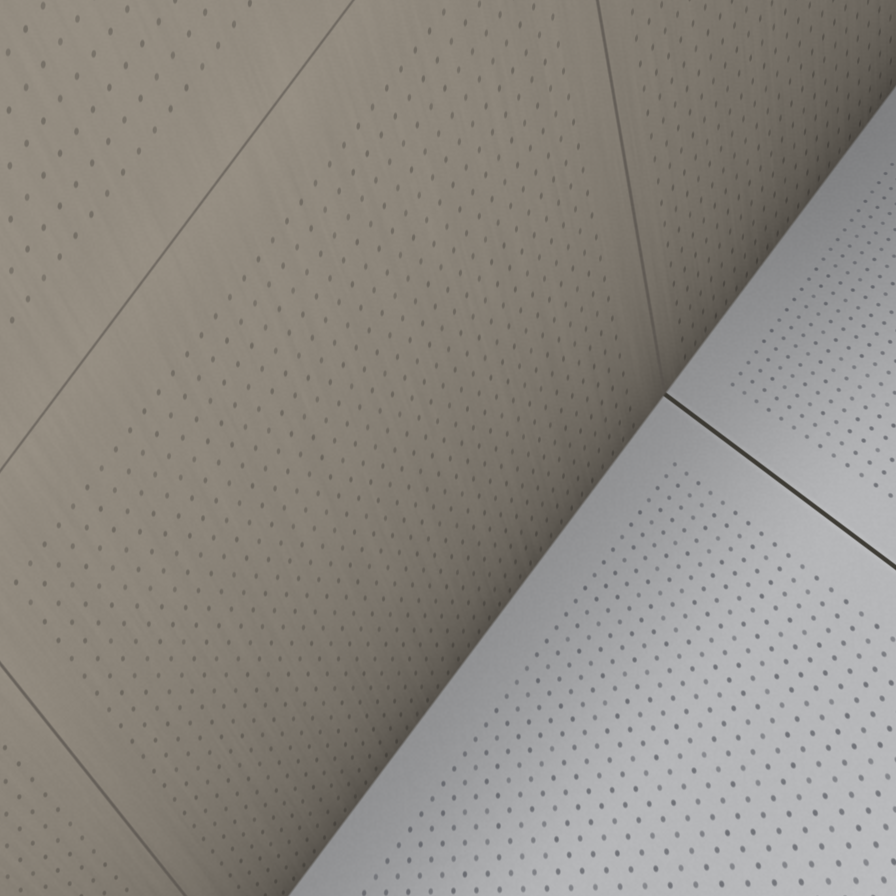
This texture is drawn by a Shadertoy shader. Its source:

```glsl
// Two perforated cladding surfaces meeting on a diagonal fold: a shaded taupe
// wall above and a pale grey panel below. Each surface has its own perspective
// coordinates, in which the holes form a square grid that stops short of seams.

#define FOLD_CORNER vec2(0.742, 0.560)
#define FOLD_DIR vec2(0.6, 0.8)
#define WALL_VANISH vec2(1.093, 1.154)
#define WALL_SEAMS vec3(0.260, 0.947, 0.3196)
#define WALL_PITCH vec2(0.0165, 0.0120)
#define WALL_HOLE 0.0025
#define PANEL_PITCH 0.0152
#define PANEL_HOLE 0.0020
#define PANEL_MARGIN 0.043
#define WALL_TINT vec3(1.0, 0.950, 0.872)
#define PANEL_TINT vec3(0.995, 1.0, 1.012)
#define GRAIN 0.022

float hash(vec2 p) {
    return fract(sin(dot(p, vec2(127.1, 311.7))) * 43758.5453);
}

float noise(vec2 p) {
    vec2 i = floor(p), f = fract(p);
    f = f * f * (3.0 - 2.0 * f);
    return mix(mix(hash(i), hash(i + vec2(1, 0)), f.x),
               mix(hash(i + vec2(0, 1)), hash(i + vec2(1, 1)), f.x), f.y);
}

// Soft-edged coverage of a shape at signed distance d
float cover(float d, float soft) {
    return 1.0 - smoothstep(-soft, soft, d);
}

vec2 cellCentre(vec2 p, vec2 pitch) {
    return (floor(p / pitch) + 0.5) * pitch;
}

// Taupe wall: along runs with the fold, away is the distance from it
vec3 wall(float along, float away, float px) {
    float depth = max(away + WALL_VANISH.y, 0.1);
    vec2 uv = vec2(along + WALL_VANISH.x, away) / depth;

    // Shade deepens toward the fold and a little toward the upper right
    float light = 0.585 - 0.185 * exp(-max(away, 0.0) / 0.20)
                - 0.065 * exp(-max(away, 0.0) / 0.03);
    light -= 0.035 * smoothstep(0.0, 0.5, along);
    light += 0.012 * smoothstep(0.03, 0.0, abs(uv.x - WALL_SEAMS.x));
    light += 0.012 * smoothstep(0.03, 0.0, abs(uv.y - WALL_SEAMS.z));

    // Brushed fibres run across the wall
    float fibre = noise(uv * vec2(330.0, 42.0)) + noise(uv * vec2(170.0, 18.0)) - 1.0;
    light += GRAIN * 0.6 * fibre;
    vec3 col = WALL_TINT * light;

    // Holes, left out in a band beside each seam
    vec2 centre = cellCentre(uv, WALL_PITCH);
    vec2 scale = vec2(depth, depth * depth / WALL_VANISH.y);
    vec2 gap = (uv - centre) * scale;
    float sideGap = min(abs(centre.x - WALL_SEAMS.x), abs(centre.x - WALL_SEAMS.y));
    float present = step(0.034, sideGap) * step(0.026, abs(centre.y - WALL_SEAMS.z));
    float radius = WALL_HOLE * depth / 1.4;
    float hole = cover(length(gap * vec2(1.0, 1.12)) - radius, px * 0.6 + 0.0007);
    float strength = 0.17 + 0.05 * hash(centre * 91.0);
    col *= 1.0 - strength * hole * present;

    // Seams: two crossing the wall and one parallel to the fold
    vec2 side = abs(uv.x - WALL_SEAMS.xy) * depth
              / sqrt(1.0 + WALL_SEAMS.xy * WALL_SEAMS.xy);
    float top = abs(uv.y - WALL_SEAMS.z) * scale.y;
    float seam = max(cover(min(side.x, side.y) - 0.0017, px * 0.7 + 0.0006),
                     0.85 * cover(top - 0.0013, px * 0.7 + 0.0006));
    return mix(col, vec3(0.34, 0.32, 0.30), 0.72 * seam);
}

// Pale panel: inward is the distance from the fold
vec3 panel(float along, float inward, float px) {
    float depth = 1.0 + 0.6 * inward - 0.3 * along;
    vec2 uv = vec2(along, inward) / depth;

    // Light rises away from the fold and fades above the cross seam
    float light = mix(0.565, 0.715, smoothstep(-0.03, 0.26, inward));
    light += 0.025 * smoothstep(0.3, 0.65, inward);
    light -= 0.07 * smoothstep(0.0, 0.4, along);
    light += GRAIN * 0.35 * (noise(uv * 380.0) - 0.5);
    vec3 col = PANEL_TINT * light;

    // Holes start past the rolled edge and the cross seam
    vec2 centre = cellCentre(uv, vec2(PANEL_PITCH));
    float present = step(PANEL_MARGIN, centre.y) * step(PANEL_MARGIN, abs(centre.x));
    float gap = length((uv - centre) * depth);
    float hole = cover(gap - PANEL_HOLE * depth, px * 0.6 + 0.0006);
    float strength = 0.42 + 0.22 * hash(centre * 57.0);
    col = mix(col, vec3(0.27, 0.28, 0.31), strength * hole * present);

    // Dark open joint with a faint lit lip
    float joint = abs(along);
    col += 0.025 * cover(joint - 0.006, 0.003);
    return mix(col, vec3(0.20, 0.19, 0.16), 0.92 * cover(joint - 0.0024, px * 0.7 + 0.0004));
}

void mainImage(out vec4 fragColor, in vec2 fragCoord) {
    vec2 p = fragCoord / iResolution.xy;
    float px = 1.0 / min(iResolution.x, iResolution.y);

    // Rotate into axes along and away from the fold
    vec2 q = p - FOLD_CORNER;
    float along = dot(q, FOLD_DIR);
    float away = dot(q, vec2(-FOLD_DIR.y, FOLD_DIR.x));

    vec3 col = mix(wall(along, away, px), panel(along, -away, px),
                   cover(away, px + 0.0008));
    col += GRAIN * 0.5 * (noise(p * 420.0) - 0.5);
    fragColor = vec4(clamp(col, 0.0, 1.0), 1.0);
}
```
